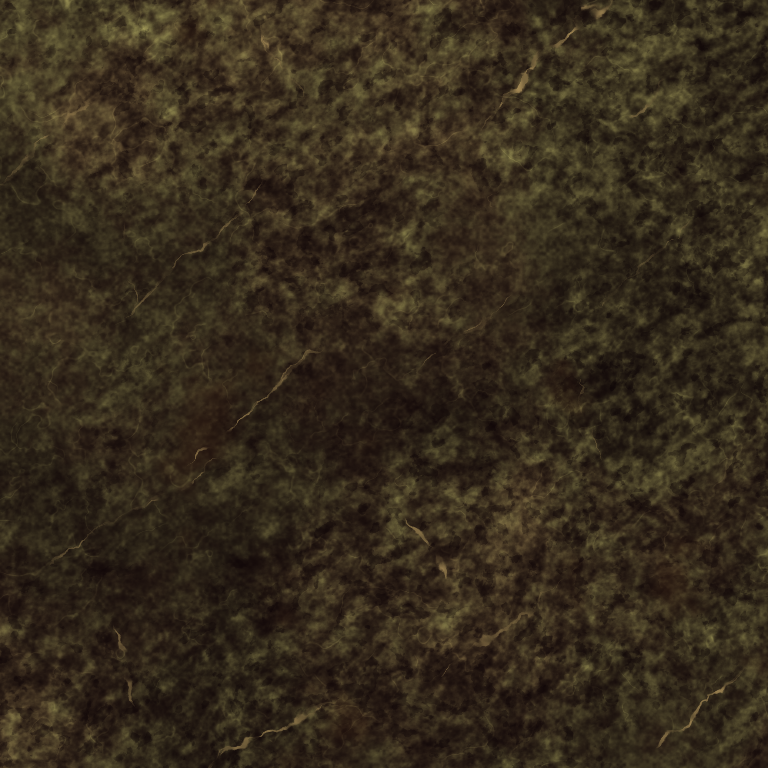
Give the GLSL for this texture, as a WebGL 2 fragment shader.

```glsl
#version 300 es
precision highp float;
// Dark olive-brown marble: tilted smoky clouds carry a fine, patchy mottle
// of pale flakes and dark specks, crossed by thin, splintered tan veins.
// Tone is summed as log brightness, then mapped to a warm colour line.

#define BASE_TONE 0.171
#define CLOUD_SCALE 4.2
#define CLOUD_DEPTH 1.4
#define MOTTLE_SCALE 27.0
#define MOTTLE_DEPTH 1.3
#define FINE_SCALE 84.0
#define FINE_DEPTH 1.8
#define GRAIN_DEPTH 0.5
#define VEIN_GRID 4
#define VEIN_ANGLE 0.66
#define VEIN_COLOR vec3(0.54, 0.45, 0.28)
#define RUST_COLOR vec3(0.21, 0.12, 0.07)

uniform vec2 u_resolution;
out vec4 fragColor;

// Integer hash giving two values in 0..1
vec2 hash2(vec2 cell) {
  uvec2 q = uvec2(ivec2(cell)) * uvec2(1597u, 3812u) + uvec2(911u, 277u);
  q = q * 1664525u + 1013904223u;
  q.x += q.y * 1664525u;
  q.y += q.x * 1664525u;
  q ^= q >> 16u;
  q.x += q.y * 1664525u;
  q.y += q.x * 1664525u;
  q ^= q >> 16u;
  return vec2(q >> 8u) / 16777216.0;
}

float noise(vec2 p) {
  vec2 i = floor(p), f = fract(p);
  f = f * f * (3.0 - 2.0 * f);
  float low = mix(hash2(i).x, hash2(i + vec2(1, 0)).x, f.x);
  float high = mix(hash2(i + vec2(0, 1)).x, hash2(i + vec2(1, 1)).x, f.x);
  return mix(low, high, f.y);
}

mat2 rotation(float a) {
  return mat2(cos(a), sin(a), -sin(a), cos(a));
}

// Layered noise, centred on zero
float fbm(vec2 p) {
  float sum = 0.0, amp = 0.53;
  mat2 turn = 2.03 * rotation(0.6);
  for (int i = 0; i < 4; i++) {
    sum += amp * (noise(p) - 0.5);
    p = turn * p + 17.3;
    amp *= 0.5;
  }
  return sum;
}

// Thin bright line along the mid level of a noise field
float filament(vec2 p, float width) {
  return 1.0 - smoothstep(0.0, width, abs(fbm(p)));
}

// x: crisp vein cover, y: soft pale streak, z: dark seam beside the vein
vec3 veins(vec2 p, float pixel) {
  vec3 cover = vec3(0.0);
  vec2 warp = vec2(fbm(p * 13.0), fbm(p * 13.0 + 40.0)) * 0.04;
  warp += vec2(fbm(p * 75.0), fbm(p * 75.0 + 9.0)) * 0.013;
  float breaks = smoothstep(0.22, 0.5, noise(p * 42.0 + 5.0));
  for (int k = 0; k < VEIN_GRID * VEIN_GRID; k++) {
    vec2 cell = vec2(k % VEIN_GRID, k / VEIN_GRID);
    vec2 place = hash2(cell + 101.0), shape = hash2(cell + 211.0);
    vec2 kind = hash2(cell + 307.0);
    vec2 center = (cell + place) / float(VEIN_GRID);
    bool steep = kind.x < 0.28;
    float angle = steep ? -1.2 + 0.5 * (shape.x - 0.5)
                        : VEIN_ANGLE + 0.4 * (shape.x - 0.5);
    float reach = steep ? 0.065 : mix(0.08, 0.17, shape.y);
    vec2 q = (p + warp - center) * rotation(angle);
    float u = q.x / reach;
    float taper = max(0.0, 1.0 - u * u);
    float swell = noise(vec2(q.x * 34.0, float(k) * 7.0));
    float width = mix(0.0016, 0.0085, kind.y * kind.y) * taper * (0.15 + 1.7 * swell * swell);
    float line = 1.0 - smoothstep(width * 0.5, width * 1.2 + pixel, abs(q.y));
    float splinter = smoothstep(0.25, 0.5, noise(q * vec2(55.0, 240.0) + float(k) * 11.0));
    float strength = mix(0.35, 1.0, kind.y) * smoothstep(0.0, 0.35, taper);
    cover.x = max(cover.x, line * strength * breaks * mix(0.3, 1.0, splinter));
    float spread = q.y / 0.007;
    cover.y += exp(-spread * spread) * taper * shape.x;
    float seam = (q.y + 0.008) / 0.006;
    cover.z += exp(-seam * seam) * taper * kind.x;
  }
  return cover;
}

void main() {
  float side = min(u_resolution.x, u_resolution.y);
  vec2 p = gl_FragCoord.xy / side;

  // Smoky clouds, stretched along a gentle upward tilt
  vec2 tilted = p * rotation(0.2) * vec2(0.75, 1.3);
  vec2 drift = vec2(fbm(p * 5.0 + 3.0), fbm(p * 5.0 + 31.0));
  float cloud = fbm(tilted * CLOUD_SCALE + drift + 12.0);
  float warmth = fbm(p * 3.6 + drift + 63.0);

  // Mottle and fine crumbs, stronger in some patches than in others
  float patchy = smoothstep(-0.2, 0.13, fbm(p * 4.5 + 77.0) + 0.4 * cloud);
  vec2 m = p * rotation(0.5) * vec2(0.93, 1.07) + drift * 0.03;
  float mottle = fbm(m * MOTTLE_SCALE);
  float fine = fbm(m * FINE_SCALE + 33.0);
  float tone = CLOUD_DEPTH * cloud + MOTTLE_DEPTH * mottle * mix(0.5, 1.1, patchy);
  tone += FINE_DEPTH * fine * mix(0.6, 1.15, patchy);

  // Pale flakes, hairline filaments, dark specks and grain
  float flake = smoothstep(0.1, 0.2, fbm(m * 52.0 + 150.0));
  float hair = filament(m * 12.0 + 90.0, 0.018) * smoothstep(0.45, 0.7, noise(p * 19.0));
  hair += filament(m * 23.0 + 190.0, 0.03) * smoothstep(0.5, 0.75, noise(p * 27.0 + 8.0));
  float speck = smoothstep(0.11, 0.19, fbm(m * 66.0 + 20.0));
  tone += 0.25 * flake * mix(0.3, 1.0, patchy) + 0.34 * hair;
  tone -= 0.45 * speck * mix(0.3, 1.0, patchy);
  tone += GRAIN_DEPTH * (noise(p * 230.0) - 0.5);

  vec3 vein = veins(p, 0.7 / side);
  tone += 0.22 * vein.y - 0.28 * vein.z;
  tone /= 1.0 + 0.28 * max(tone, 0.0);

  // Warm colour line: brown in shade, olive in light
  float g = BASE_TONE * exp(tone - 0.05);
  vec3 color = vec3(1.05 * g + 0.033, g, 0.565 * g + 0.014);
  float brown = smoothstep(-0.2, 0.22, warmth - 0.4 * mottle - 0.3 * fine);
  color *= mix(vec3(0.97, 1.02, 1.0), vec3(1.05, 0.98, 1.02), brown);
  float rust = smoothstep(0.18, 0.34, fbm(p * 8.0 + 210.0) + 0.2 * warmth);
  color = mix(color, RUST_COLOR, 0.3 * rust);
  color = mix(color, VEIN_COLOR * (0.75 + 0.5 * noise(p * 120.0)), vein.x);

  fragColor = vec4(color, 1.0);
}
```
